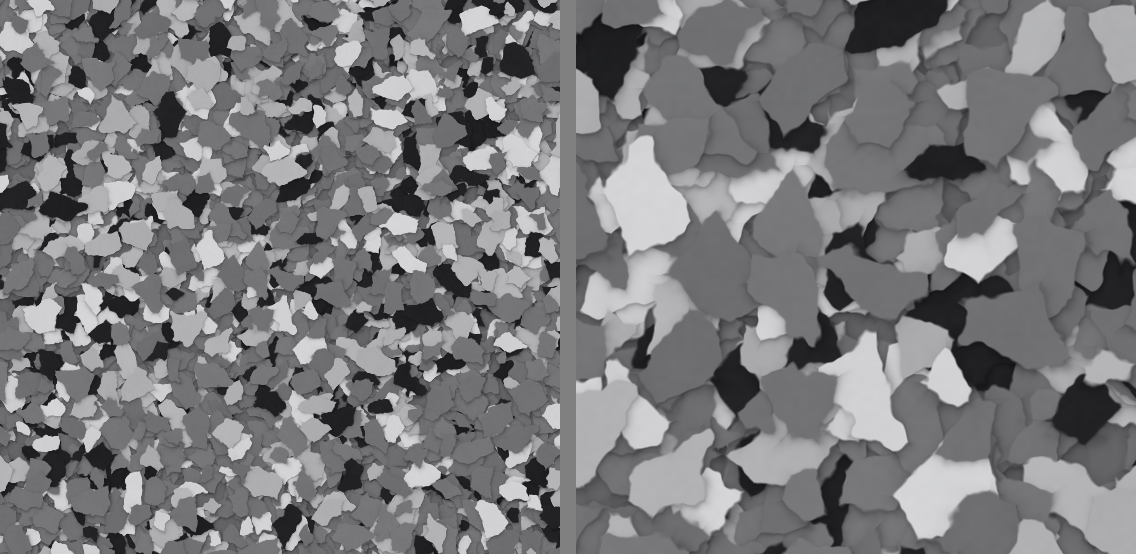
Left: the whole. Right: its middle third, enlarged.
Reproduce this texture procedurally as a WebGL 1 fragment shader.

```glsl
precision highp float;
uniform vec2 u_resolution;

float hash(vec2 p) {
  vec3 q = fract(p.xyx * vec3(0.1031, 0.1030, 0.0973));
  q += dot(q, q.yzx + 33.33);
  return fract((q.x + q.y) * q.z);
}

float valueNoise(vec2 p) {
  vec2 i = floor(p), f = fract(p);
  f = f * f * (3.0 - 2.0 * f);
  return mix(mix(hash(i), hash(i + vec2(1, 0)), f.x),
             mix(hash(i + vec2(0, 1)), hash(i + vec2(1, 1)), f.x), f.y);
}

// Signed distance to a ragged polygon in z, outward normal of the nearest side in xy
vec3 flake(vec2 p, vec2 seed) {
  float size = mix(0.2, 0.47, hash(seed + 3.7));
  float turn = 6.2832 * hash(seed + 9.1);
  float axis = 6.2832 * hash(seed + 14.3);
  float d = length(p) - 0.8;
  vec2 normal = normalize(p + 0.0001);
  for (int i = 0; i < 6; i++) {
    float k = float(i);
    float angle = turn + (k + 0.8 * hash(seed + vec2(k * 7.3, 21.0))) * 1.0472;
    float reach = size * mix(0.65, 1.2, hash(seed + vec2(31.0, k * 5.9)));
    reach *= 1.0 + 0.28 * cos(2.0 * (angle - axis));
    vec2 side = vec2(cos(angle), sin(angle));
    float sideDistance = dot(p, side) - reach;
    if (sideDistance > d) {
      d = sideDistance;
      normal = side;
    }
  }
  d += 0.13 * (valueNoise(p * 5.0 + seed * 3.1 + 40.0) - 0.5);
  d += 0.035 * (valueNoise(p * 16.0 + seed * 5.3 + 90.0) - 0.5);
  return vec3(normal, d);
}

vec3 flakeColor(vec2 seed) {
  float pick = hash(seed + 51.7);
  float vary = hash(seed + 63.2) - 0.5;
  vec3 tint = vec3(-0.003, -0.002, 0.006);
  if (pick < 0.54) return vec3(0.452 + 0.045 * vary) + tint;
  if (pick < 0.735) return vec3(0.695 + 0.05 * vary) + tint;
  if (pick < 0.87) return vec3(0.825 + 0.03 * vary) + tint;
  return vec3(0.13 + 0.02 * vary) + tint;
}

void main() {
  vec2 uv = gl_FragCoord.xy / u_resolution.y;
  float soft = max(0.0011, 0.7 / u_resolution.y);
  vec3 color = vec3(0.4, 0.4, 0.41);

  // Sheets of flakes, painted from bottom to top
  for (int layer = 0; layer < 9; layer++) {
    float n = float(layer);
    float c = cos(n * 1.9 + 0.4), s = sin(n * 1.9 + 0.4);
    mat2 spin = mat2(c, s, -s, c);
    vec2 p = spin * uv * 15.0 + n * vec2(7.37, 3.71) + 60.0;
    vec2 shadowDirection = spin * vec2(0.45, -0.89);
    vec2 cell = floor(p);

    for (int y = -1; y <= 1; y++) {
      for (int x = -1; x <= 1; x++) {
        vec2 id = cell + vec2(float(x), float(y));
        vec2 seed = id + n * vec2(113.0, 57.0);
        vec2 q = p - id - vec2(hash(seed), hash(seed + 77.3));
        if (dot(q, q) > 1.0) continue;

        vec3 shape = flake(q, seed);
        float d = shape.z / 15.0;

        // Thin soft shadow, strongest below the flake
        float facing = 0.55 + 0.45 * dot(shape.xy, shadowDirection);
        color *= 1.0 - 0.36 * facing * exp(-max(d, 0.0) / 0.0026);

        float cover = 1.0 - smoothstep(-soft, soft, d);
        color = mix(color, flakeColor(seed), cover);
      }
    }
  }

  // Faint surface mottling
  color += 0.012 * (valueNoise(uv * 230.0) - 0.5);
  color += 0.012 * (valueNoise(uv * 45.0) - 0.5);
  gl_FragColor = vec4(color, 1.0);
}
```
